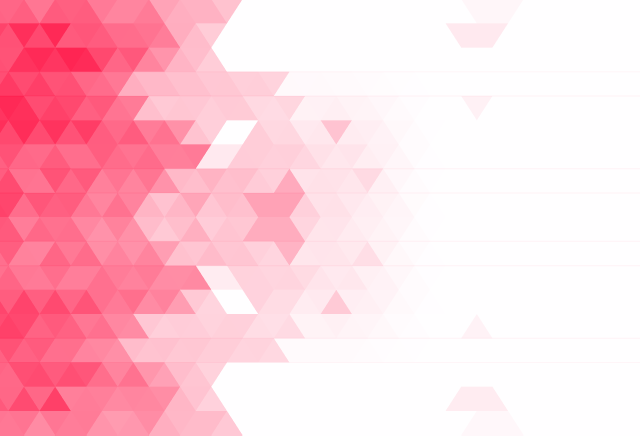
Give the GLSL for this background, as a WebGL 2 fragment shader.

```glsl
#version 300 es
precision highp float;
// Triangle mosaic fading from crimson at the left to white at the right,
// mirrored about a horizontal axis. Each triangle takes one tone from its row's
// profile, varied by a hash; a few accent runs replace that tone.
uniform vec2 u_resolution;
out vec4 fragColor;

const vec3 WHITE = vec3(1.0, 0.995, 1.0);
const vec3 CRIMSON = vec3(1.0, 0.0, 0.21);
const float ROWS = 18.0;           // rows over the full height
const float AXIS = 0.502;          // height of the mirror axis
const float COLUMN = 0.0488;       // triangle base, in canvas widths
const float PHASE = 0.267;         // lattice shift, in columns
const float SOLID_END = 0.46;      // tone where the solid band stops
const float TAIL_TONE = 0.11;      // faint veil right of the pale band
const float VARIATION = 0.30;      // tone spread between triangles
const float LOWER_STRENGTH = 0.89; // lower half is a little paler
const float LINE_TONE = 0.035;
const int SAMPLES = 3;             // antialiasing grid per axis

// Per row from the axis outward: left tone, solid edge, pale tone, pale edge.
const vec4 PROFILE[9] = vec4[9](
  vec4(0.66, 4.25, 0.26, 9.75), vec4(0.62, 5.25, 0.27, 9.25),
  vec4(0.68, 6.25, 0.23, 9.75), vec4(0.74, 5.75, 0.21, 9.25),
  vec4(0.80, 4.25, 0.22, 9.25), vec4(0.80, 3.75, 0.25, 8.75),
  vec4(0.75, 5.25, 0.28, 6.75), vec4(0.72, 5.25, 0.30, 6.75),
  vec4(0.54, 4.75, 0.34, 7.25));

// Accent runs: row, centre column, half width, tone.
const vec4 ACCENTS[12] = vec4[12](
  vec4(3, 7.25, 0.3, 0.0), vec4(2, 6.75, 0.3, 0.08),
  vec4(0, 8.5, 0.6, 0.36), vec4(1, 9, 0.1, 0.33),
  vec4(0, 6, 0.1, 0.35), vec4(2, 5.5, 0.1, 0.5),
  vec4(3, 10.5, 0.1, 0.23), vec4(1, 11.5, 0.1, 0.14),
  vec4(7, 15, 0.6, 0.08), vec4(8, 15.5, 0.8, 0.03),
  vec4(4, 15, 0.1, 0.05), vec4(7, 1.5, 0.3, 0.84));

float hash(vec2 p) {
  p = fract(p * vec2(0.1031, 0.1137) + 0.37);
  p += dot(p, p.yx + 33.33);
  return fract((p.x + p.y) * p.x * 17.0);
}

// Tone of the band that a triangle centre falls in.
float bandTone(float column, float row) {
  vec4 profile = PROFILE[int(row)];
  if (column < profile.y) {
    float along = clamp(column / profile.y, 0.0, 1.0);
    return mix(profile.x, SOLID_END, pow(along, 1.5));
  }
  if (column < profile.w) {
    float along = (column - profile.y) / (profile.w - profile.y);
    return profile.z * mix(1.1, 0.65, along);
  }
  float fade = 1.0 - smoothstep(10.0, 13.8, column);
  return TAIL_TONE * fade * (1.0 - smoothstep(2.0, 6.0, row));
}

float mosaicTone(vec2 uv) {
  bool upper = uv.y > AXIS;
  float height = abs(uv.y - AXIS) * ROWS;
  float row = min(floor(height), 8.0);
  float across = uv.x / COLUMN - PHASE;

  // Two slanted strips and the row together select one triangle.
  float rising = floor(across + 0.5 * height);
  float falling = floor(across - 0.5 * height);
  float column = 0.5 * (rising + falling + 1.0);

  float tone = bandTone(column, row);
  tone *= 1.0 + VARIATION * (hash(vec2(column * 2.0, row)) - 0.5);

  // Deeper glow in the upper left.
  vec2 glowOffset = vec2(column - 2.4, row - 6.5) / vec2(1.7, 2.2);
  if (upper) tone += 0.09 * exp(-dot(glowOffset, glowOffset));

  for (int i = 0; i < ACCENTS.length(); i++) {
    vec4 accent = ACCENTS[i];
    if (row == accent.x && abs(column - accent.y) < accent.z) tone = accent.w;
  }
  if (!upper) tone *= LOWER_STRENGTH;

  // Hairlines along some of the row seams.
  float seam = floor(height + 0.5);
  bool lined = seam == 1.0 || seam == 2.0 || seam == 5.0 || seam == 6.0;
  if (lined && abs(height - seam) < 0.025) tone += LINE_TONE;
  return clamp(tone, 0.0, 0.88);
}

void main() {
  float tone = 0.0;
  for (int y = 0; y < SAMPLES; y++) {
    for (int x = 0; x < SAMPLES; x++) {
      vec2 offset = (vec2(x, y) + 0.5) / float(SAMPLES) - 0.5;
      tone += mosaicTone((gl_FragCoord.xy + offset) / u_resolution);
    }
  }
  tone /= float(SAMPLES * SAMPLES);
  fragColor = vec4(mix(WHITE, CRIMSON, tone), 1.0);
}
```
